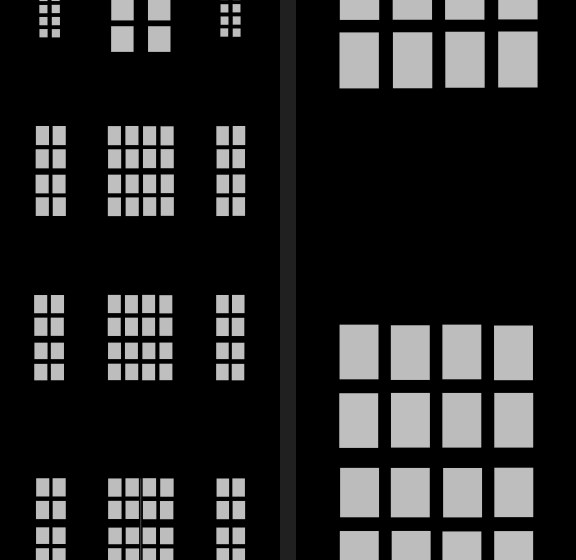
Left: the whole. Right: its middle third, enlarged.
This pattern is drawn by a Shadertoy shader. Its source:

```glsl
// Pale window panes on a black facade: three bays across, four storeys down.
// Each window is a repeated box grid; lower storeys stack two sashes per window.
// A small hash makes the pane edges and tones slightly uneven.

const vec2 FACADE = vec2(96.0, 192.0);   // canvas extent in facade units, y down
const vec3 WALL = vec3(0.0);
const vec3 GLASS = vec3(0.75);
const vec3 BAR = vec3(0.42);

float hash21(vec2 p) {
    vec3 q = fract(p.xyx * vec3(0.1031, 0.1030, 0.0973));
    q += dot(q, q.yzx + 33.33);
    return fract((q.x + q.y) * q.z);
}

// Antialiased coverage of an axis-aligned box given by corner and size.
float boxCover(vec2 p, vec2 corner, vec2 size, vec2 pixel) {
    vec2 d = abs(p - corner - 0.5 * size) - 0.5 * size;
    vec2 c = clamp(0.5 - d / pixel, 0.0, 1.0);
    return c.x * c.y;
}

// Grid of count.x by count.y panes starting at the upper-left corner.
float paneGrid(vec2 p, vec2 corner, vec2 pitch, vec2 size, vec2 count, vec2 pixel) {
    vec2 gap = pitch - size;
    vec2 cell = clamp(floor((p - corner + 0.5 * gap) / pitch), vec2(0.0), count - 1.0);
    vec2 seed = cell + floor(corner) * 3.0;
    vec2 jitter = vec2(hash21(seed), hash21(seed + 17.0)) - 0.5;
    float tone = 1.0 - 0.015 * hash21(seed + 41.0);
    return tone * boxCover(p, corner + cell * pitch + 0.12 * jitter, size, pixel);
}

// Window of two sashes. bay: left, pitch, pane width, columns.
// upper and lower: top, pitch, pane height of each two-row sash.
float sashWindow(vec2 p, vec4 bay, vec3 upper, vec3 lower, vec2 pixel) {
    vec2 count = vec2(bay.w, 2.0);
    float a = paneGrid(p, vec2(bay.x, upper.x), vec2(bay.y, upper.y), vec2(bay.z, upper.z), count, pixel);
    float b = paneGrid(p, vec2(bay.x, lower.x), vec2(bay.y, lower.y), vec2(bay.z, lower.z), count, pixel);
    return max(a, b);
}

// Storey with a narrow, a wide and a narrow window.
float storey(vec2 p, vec4 left, vec4 middle, vec4 right, vec3 upper, vec3 lower, vec2 pixel) {
    float glass = sashWindow(p, left, upper, lower, pixel);
    glass = max(glass, sashWindow(p, middle, upper, lower, pixel));
    return max(glass, sashWindow(p, right, upper, lower, pixel));
}

// Top storey: small side windows around one with large panes.
float topStorey(vec2 p, vec2 pixel) {
    float left = paneGrid(p, vec2(13.5, -2.5), vec2(4.2, 4.17), vec2(2.8, 2.85), vec2(2.0, 4.0), pixel);
    float middle = paneGrid(p, vec2(38.15, -1.8), vec2(12.6, 10.8), vec2(7.7, 8.8), vec2(2.0), pixel);
    float right = paneGrid(p, vec2(75.6, -2.75), vec2(4.15, 4.17), vec2(2.7, 2.85), vec2(2.0, 4.0), pixel);
    return max(left, max(middle, right));
}

void mainImage(out vec4 fragColor, in vec2 fragCoord) {
    vec2 uv = fragCoord / iResolution.xy;
    vec2 p = vec2(uv.x, 1.0 - uv.y) * FACADE;
    vec2 pixel = FACADE / iResolution.xy;

    // Four storeys from top to bottom
    float glass = topStorey(p, pixel);
    glass = max(glass, storey(p,
        vec4(12.25, 5.8, 4.5, 2.0), vec4(37.0, 6.03, 4.5, 4.0), vec4(74.2, 5.55, 4.3, 2.0),
        vec3(43.25, 7.9, 6.55), vec3(59.85, 7.8, 6.4), pixel));
    glass = max(glass, storey(p,
        vec4(11.75, 5.65, 4.5, 2.0), vec4(37.0, 5.88, 4.45, 4.0), vec4(74.1, 5.4, 4.3, 2.0),
        vec3(101.15, 7.75, 6.25), vec3(117.5, 7.2, 5.65), pixel));
    glass = max(glass, storey(p,
        vec4(12.35, 5.65, 4.5, 2.0), vec4(37.1, 5.93, 4.6, 4.0), vec4(74.2, 5.5, 4.3, 2.0),
        vec3(164.0, 7.75, 6.25), vec3(180.85, 7.15, 5.7), pixel));

    // Thin centre bar of the lowest wide window
    float bar = boxCover(p, vec2(48.15, 164.0), vec2(0.25, 30.0), pixel);

    vec3 color = mix(WALL, BAR, bar);
    color = mix(color, GLASS, glass);
    fragColor = vec4(color, 1.0);
}
```
